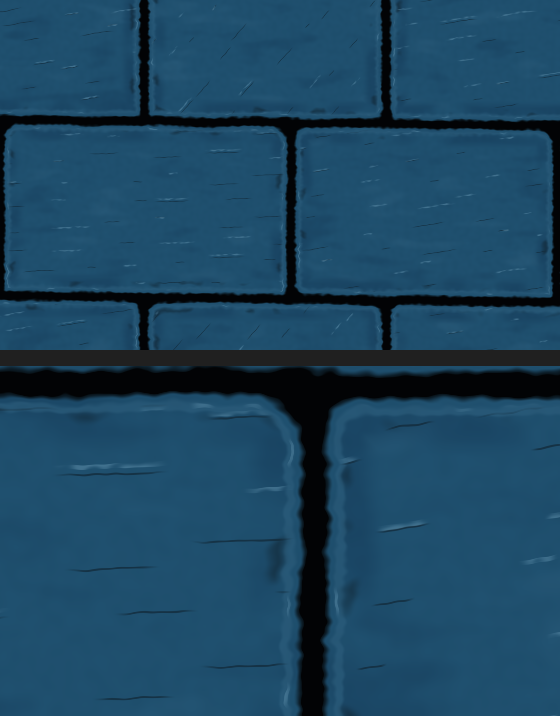
Top, the full canvas; bottom, a detail of the centre.
Reproduce this pattern procedurally as a Shadertoy shader.

```glsl
#define BRICK_PITCH vec2(0.8, 0.504)
#define FIRST_JOINT_Y 0.146
#define ROW_TILT 0.011
#define JOINT_HALF_WIDTH 0.0105
#define RAGGEDNESS 0.0045
#define STROKE_CELL vec2(0.15, 0.062)
#define STONE vec3(0.12, 0.31, 0.43)
#define STONE_SHADE vec3(0.10, 0.27, 0.39)
#define STONE_LIGHT vec3(0.16, 0.35, 0.47)
#define SMUDGE vec3(0.07, 0.16, 0.22)
#define SCRATCH vec3(0.34, 0.53, 0.64)
#define MORTAR vec3(0.006, 0.012, 0.018)

struct Brick { vec2 id, center, extent; };

vec2 hash2(vec2 p) {
    vec3 q = fract(p.xyx * vec3(0.1031, 0.1030, 0.0973));
    q += dot(q, q.yzx + 33.33);
    return fract((q.xx + q.yz) * q.zy);
}

float cornerGradient(vec2 cell, vec2 offset) {
    float angle = 6.2832 * hash2(cell + offset).x;
    return dot(vec2(cos(angle), sin(angle)), fract(cell) - offset);
}

// Gradient noise, roughly -0.7 to 0.7
float noise(vec2 p) {
    vec2 i = floor(p), f = fract(p);
    vec2 u = f * f * f * (f * (f * 6.0 - 15.0) + 10.0);
    vec4 g;
    for (int n = 0; n < 4; n++) {
        vec2 corner = vec2(n & 1, n >> 1);
        float angle = 6.2832 * hash2(i + corner).x;
        g[n] = dot(vec2(cos(angle), sin(angle)), f - corner);
    }
    return mix(mix(g.x, g.y, u.x), mix(g.z, g.w, u.x), u.y);
}

float lineMask(float dist, float width, float px) {
    return 1.0 - smoothstep(width - 0.6 * px, width + 0.6 * px, dist);
}

// Uneven upright joints in a running bond
float jointX(float column, float odd) {
    float alternate = mod(column, 2.0);
    float shift = mix(0.036 * alternate - 0.004 * column, 0.0125 - 0.1085 * alternate, odd);
    return (column + 0.5 * odd) * BRICK_PITCH.x + shift;
}

Brick findBrick(vec2 p) {
    float row = floor((p.y - FIRST_JOINT_Y) / BRICK_PITCH.y);
    float odd = mod(row, 2.0);
    float column = floor(p.x / BRICK_PITCH.x - 0.5 * odd);
    if (p.x < jointX(column, odd)) column--;
    else if (p.x >= jointX(column + 1.0, odd)) column++;
    float left = jointX(column, odd), right = jointX(column + 1.0, odd);
    vec2 center = vec2(0.5 * (left + right), FIRST_JOINT_Y + (row + 0.5) * BRICK_PITCH.y);
    return Brick(vec2(column, row), center, 0.5 * vec2(right - left, BRICK_PITCH.y));
}

// Negative inside; every corner is worn differently
float brickDistance(vec2 p, Brick b) {
    vec2 q = p - b.center;
    float wear = hash2(b.id * 7.0 + sign(q) * 2.0 + 40.0).x;
    float radius = 0.008 + 0.026 * wear + 0.022 * step(0.0, q.y);
    vec2 e = abs(q) - b.extent + JOINT_HALF_WIDTH + radius;
    return length(max(e, 0.0)) + min(max(e.x, e.y), 0.0) - radius;
}

// Curved brush scratches: x is pale, y is dark
vec2 scratches(vec2 p, vec2 id, float px) {
    float alternate = mod(id.x, 2.0);
    float steep = mod(id.y, 2.0) * (1.0 - alternate);
    float angle = 0.05 + 0.12 * alternate + 0.8 * steep;
    vec2 size = mix(STROKE_CELL, vec2(0.10, 0.11), steep);
    vec2 local = mat2(cos(angle), -sin(angle), sin(angle), cos(angle)) * p;
    vec2 cell = floor(local / size), marks = vec2(0.0);
    for (int y = -1; y <= 1; y++)
    for (int x = -1; x <= 1; x++) {
        vec2 c = cell + vec2(x, y), key = c + id * 31.0 + 200.0;
        vec2 jitter = hash2(key), kind = hash2(key + 71.0);
        vec2 q = local - (c + 0.15 + 0.7 * jitter) * size;
        float reach = size.x * mix(0.1, 0.43, kind.x * kind.x);
        float taper = 1.0 - smoothstep(0.5 * reach, reach, abs(q.x));
        q.y += (jitter.x - 0.5) * 2.5 * q.x * q.x + 0.002 * noise(q * 60.0 + key);
        float broken = smoothstep(-0.35, 0.3, noise(vec2(q.x * 55.0, q.y * 140.0) + key));
        float pale = lineMask(abs(q.y), 0.0022, px) * step(0.48, kind.y);
        float dark = lineMask(abs(q.y + 0.012 * (kind.x - 0.3)), 0.0009, px) * step(kind.y, 0.68);
        marks = max(marks, taper * vec2(pale * broken, dark));
    }
    return marks;
}

void mainImage(out vec4 fragColor, in vec2 fragCoord) {
    float px = 1.0 / iResolution.y;
    vec2 p = fragCoord * px;
    p.y += ROW_TILT * (p.x - 0.8);
    vec2 wobble = vec2(noise(p * 7.0), noise(p * 6.0 + 30.0));
    vec2 bent = p + 0.004 * wobble;
    Brick brick = findBrick(bent);

    // Dry-brush edges
    float d = brickDistance(bent, brick);
    float streak = noise(p * vec2(14.0, 95.0));
    float grain = noise(p * 58.0);
    float inside = -d - RAGGEDNESS * (streak + grain);

    // Mottled paint and soft bevel
    float mottling = noise(p * vec2(5.0, 12.0)) + 0.5 * noise(p * vec2(13.0, 37.0));
    vec3 color = mix(STONE, STONE_SHADE, 0.7 * smoothstep(0.12, 0.6, mottling));
    color = mix(color, STONE_LIGHT, 0.55 * smoothstep(0.15, 0.65, -mottling));
    float bevel = smoothstep(0.005, 0.024, inside) * (1.0 - smoothstep(0.032, 0.06, inside));
    color = mix(color, STONE_SHADE, bevel * smoothstep(-0.3, 0.25, noise(p * 9.0 + 12.0)));
    float rim = lineMask(abs(inside - 0.014), 0.004, 4.0 * px);
    color = mix(color, STONE_LIGHT, 0.8 * rim);
    color *= 1.0 + 0.03 * grain;

    // Smudges, chipped rim and scratches
    float smudge = lineMask(abs(inside - 0.025), 0.006, 0.012) * smoothstep(0.18, 0.42, noise(p * vec2(17.0, 23.0) + 8.0));
    color = mix(color, SMUDGE, 0.65 * smudge);
    float chip = lineMask(abs(inside - 0.012), 0.0015, px) * smoothstep(0.12, 0.4, noise(p * 24.0 + 50.0));
    vec2 marks = scratches(p, brick.id, px) * smoothstep(0.008, 0.026, inside);
    color = mix(color, SMUDGE, 0.75 * marks.y);
    color = mix(color, SCRATCH, max(0.6 * marks.x, 0.55 * chip));

    // Mortar with a thin dark fringe
    color = mix(SMUDGE * 0.5, color, smoothstep(0.0, 0.006, inside));
    color = mix(MORTAR, color, smoothstep(-0.7 * px, 0.7 * px, inside));
    fragColor = vec4(color, 1.0);
}
```
